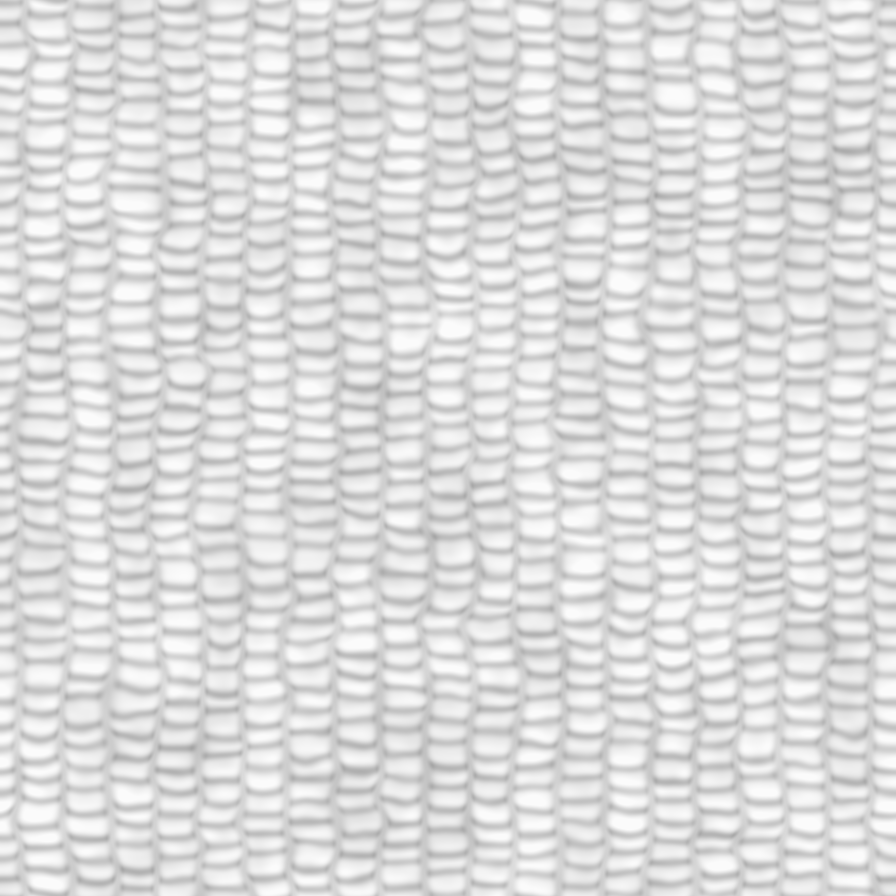
Write a WebGL 2 fragment shader that draws this texture map.

```glsl
#version 300 es
precision highp float;
// Pale knobbly weave: staggered columns of soft pillows split by sagging grooves.

uniform vec2 u_resolution;
out vec4 outColor;

const float COLUMNS = 20.0;
const float ROWS = 40.0;
const float GROOVE_WIDTH = 0.225;  // in rows
const float GROOVE_DEPTH = 0.205;
const float GROOVE_SAG = 0.17;     // in rows
const float GROOVE_JITTER = 0.20;  // in rows
const float GROOVE_TILT = 0.24;
const float SEAM_WIDTH = 0.125;    // in columns
const float SEAM_DEPTH = 0.15;
const float COLUMN_WOBBLE = 0.30;
const float ROW_WOBBLE = 0.50;
const float TONE_VARIATION = 0.075;
const float MOTTLE = 0.06;
const float PILLOW_SLOPE = 0.018;
const float PILLOW_LIGHT = 0.965;
const vec2 TONE_RANGE = vec2(0.64, 0.985);

float hash(vec2 cell) {
    vec3 q = fract(vec3(cell.xyx) * vec3(0.1031, 0.1030, 0.0973));
    q += dot(q, q.yzx + 33.33);
    return fract((q.x + q.y) * q.z);
}

// Smooth value noise that wraps across the canvas, from 0 to 1.
float tileNoise(vec2 uv, vec2 period, float seed) {
    vec2 g = uv * period;
    vec2 i = floor(g);
    vec2 f = g - i;
    f = f * f * (3.0 - 2.0 * f);
    vec2 lo = mod(i, period) + seed;
    vec2 hi = mod(i + 1.0, period) + seed;
    return mix(mix(hash(lo), hash(vec2(hi.x, lo.y)), f.x),
               mix(hash(vec2(lo.x, hi.y)), hash(hi), f.x), f.y);
}

float bell(float d, float width) {
    return exp(-d * d / (width * width));
}

// Deepest of the nearby grooves in one column; across runs from -0.5 to 0.5.
float grooves(float column, float across, float row) {
    float depth = 0.0;
    float nearest = floor(row + 0.5);
    float squared = 4.0 * across * across;
    float arch = 1.0 - squared * mix(1.0, squared, 0.6);
    for (int k = -1; k <= 1; k++) {
        float line = nearest + float(k);
        vec2 id = vec2(column, mod(line, ROWS));
        float shift = (hash(id + 71.0) - 0.5) * GROOVE_JITTER;
        float tilt = (hash(id + 137.0) - 0.5) * GROOVE_TILT * across;
        float sag = GROOVE_SAG * arch * (0.3 + 1.4 * hash(id + 211.0));
        float strength = 0.85 + 0.27 * hash(id + 307.0);
        float d = row - line - shift - tilt + sag;
        depth = max(depth, strength * bell(d, GROOVE_WIDTH));
    }
    return depth * (1.0 - smoothstep(0.36, 0.5, abs(across)));
}

void main() {
    vec2 uv = gl_FragCoord.xy / u_resolution;

    // Uneven columns and rows
    float bend = tileNoise(uv, vec2(10.0, 14.0), 11.0) - 0.5;
    float ripple = tileNoise(uv, vec2(20.0, 36.0), 53.0) - 0.5;
    float x = uv.x * COLUMNS + COLUMN_WOBBLE * (bend + 0.8 * ripple);
    float lift = tileNoise(uv, vec2(8.0, 7.0), 97.0) - 0.5;
    float kink = tileNoise(uv, vec2(44.0, 40.0), 29.0) - 0.5;
    float y = uv.y * ROWS + ROW_WOBBLE * (lift + 0.4 * kink);

    // Position inside the staggered column
    float nearestColumn = floor(x + 0.5);
    float across = x - nearestColumn;
    float column = mod(nearestColumn, COLUMNS);
    float row = y + 0.5 * mod(column, 2.0);

    // Grooves and seams
    float groove = grooves(column, across, row);
    float seamNoise = 0.75 + 0.5 * tileNoise(uv, vec2(20.0, 30.0), 173.0);
    float seam = seamNoise * bell(0.5 - abs(across), SEAM_WIDTH);
    float tone = PILLOW_LIGHT - GROOVE_DEPTH * groove - SEAM_DEPTH * seam;

    // Pillows are slightly brighter just above each groove
    float inside = 1.0 - smoothstep(0.2, 0.5, abs(across));
    tone += PILLOW_SLOPE * inside * sin(6.28318 * (row + GROOVE_SAG));

    // Shadow patches, drawn out along the columns, and fine mottling
    float patches = tileNoise(uv, vec2(20.0, 11.0), 241.0) - 0.5;
    float mottle = tileNoise(uv, vec2(52.0, 60.0), 19.0) - 0.5;
    tone += TONE_VARIATION * patches + MOTTLE * mottle;

    outColor = vec4(vec3(clamp(tone, TONE_RANGE.x, TONE_RANGE.y)), 1.0);
}
```
